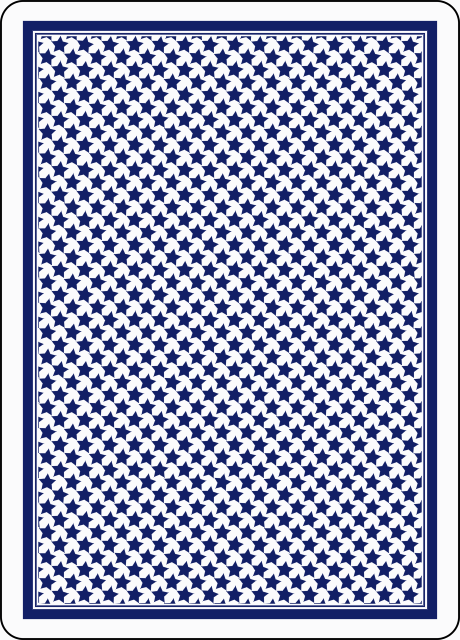
This pattern is drawn by a Shadertoy shader. Its source:

```glsl
// Lengths are fractions of the canvas height
const vec3 PAPER = vec3(0.985, 0.985, 0.99);
const vec3 NAVY = vec3(0.07, 0.12, 0.40);
const vec3 OUTLINE = vec3(0.0);

const float PITCH = 0.03906;              // spacing of one square star lattice
const vec2 LATTICE_SHIFT = vec2(0.0074, 0.0);
const float STAR_RADIUS = 0.0141;
const float VALLEY_RATIO = 0.52;          // inner radius over outer radius
const float BASE_TILT = 0.14;
const float TILT_VARIATION = 0.09;

const vec2 FRAME_HALF = vec2(0.3236, 0.4674);
const float BAND_WIDTH = 0.0156;
const float RULE_START = 0.0189;
const float RULE_END = 0.0215;
const float FIELD_INSET = 0.0241;
const float CARD_CORNER = 0.0365;
const float CARD_LINE = 0.0030;

const float PI = 3.14159265;

float boxDistance(vec2 p, vec2 halfSize, float corner) {
    vec2 q = abs(p) - halfSize + corner;
    return length(max(q, 0.0)) + min(max(q.x, q.y), 0.0) - corner;
}

// Folds the plane into half a point, then measures to its edge
float starDistance(vec2 p) {
    float sector = PI / 5.0;
    float angle = mod(atan(p.x, p.y) + sector, 2.0 * sector) - sector;
    vec2 q = length(p) * vec2(cos(angle), abs(sin(angle)));
    vec2 tip = vec2(STAR_RADIUS, 0.0);
    vec2 valley = STAR_RADIUS * VALLEY_RATIO * vec2(cos(sector), sin(sector));
    vec2 edge = valley - tip;
    return dot(q - tip, normalize(vec2(edge.y, -edge.x)));
}

// Two interleaved square lattices form staggered rows
float starField(vec2 p) {
    float nearest = 1.0;
    for (int layer = 0; layer < 2; layer++) {
        vec2 grid = (p - LATTICE_SHIFT) / PITCH + 0.5 * float(layer);
        vec2 cell = floor(grid + 0.5);
        vec2 local = (grid - cell) * PITCH;
        float phase = dot(cell, vec2(2.1, 1.3)) + 2.7 * float(layer);
        float wobble = 0.6 * sin(phase) + 0.4 * sin(2.3 * phase + cell.y);
        float tilt = BASE_TILT + TILT_VARIATION * wobble;
        float c = cos(tilt), s = sin(tilt);
        nearest = min(nearest, starDistance(mat2(c, s, -s, c) * local));
    }
    return nearest;
}

float coverage(float d, float pixel) {
    return smoothstep(0.65 * pixel, -0.65 * pixel, d);
}

void mainImage(out vec4 fragColor, in vec2 fragCoord) {
    float pixel = 1.0 / iResolution.y;
    vec2 p = (fragCoord - 0.5 * iResolution.xy) * pixel;
    float frame = boxDistance(p, FRAME_HALF, 0.0);

    // Star field clipped to the inner panel
    float ink = coverage(max(starField(p), frame + FIELD_INSET), pixel);

    // Wide band and thin inner rule
    ink = max(ink, coverage(max(frame, -frame - BAND_WIDTH), pixel));
    ink = max(ink, coverage(max(frame + RULE_START, -frame - RULE_END), pixel));
    vec3 color = mix(PAPER, NAVY, ink);

    // Rounded card outline
    vec2 cardHalf = 0.5 * iResolution.xy * pixel;
    float card = boxDistance(p, cardHalf, CARD_CORNER);
    float outline = coverage(max(card, -card - CARD_LINE), pixel);
    fragColor = vec4(mix(color, OUTLINE, outline), 1.0);
}
```
